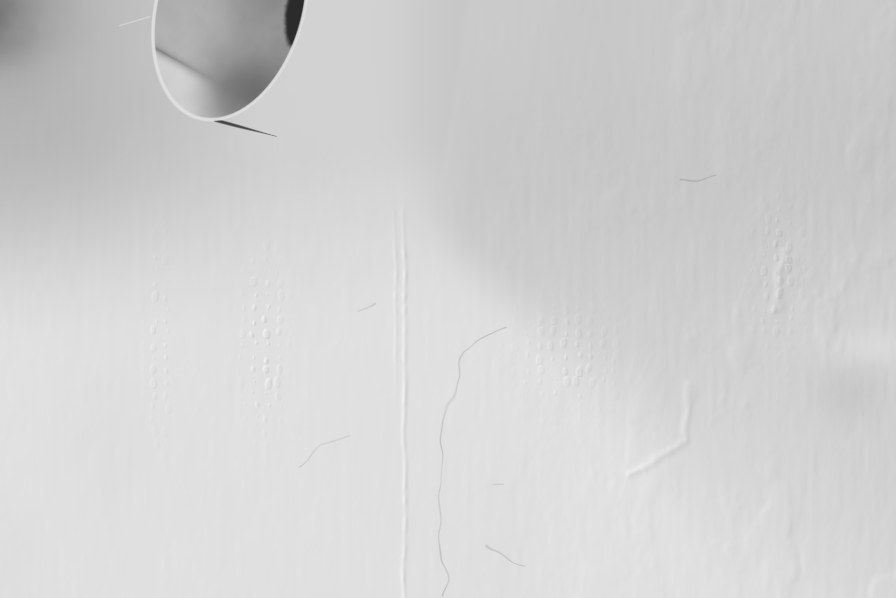
This texture is drawn by a WebGL 2 fragment shader. Its source:

```glsl
#version 300 es
precision highp float;
// A whitewashed plaster wall with a cut pipe opening at the upper left.
// Soft tonal fields set the light; a height field of noise, blisters and
// seams is embossed over them, then cracks and the pipe are drawn on top.
uniform vec2 u_resolution;
out vec4 outColor;

float hash(vec2 p) {
  vec3 q = fract(vec3(p.xyx) * 0.1031);
  q += dot(q, q.yzx + 33.33);
  return fract((q.x + q.y) * q.z);
}

float noise(vec2 p) {
  vec2 i = floor(p), f = fract(p);
  f = f * f * (3.0 - 2.0 * f);
  return mix(mix(hash(i), hash(i + vec2(1, 0)), f.x),
             mix(hash(i + vec2(0, 1)), hash(i + vec2(1, 1)), f.x), f.y);
}

float fbm(vec2 p) {
  float sum = 0.0, amp = 0.5;
  for (int i = 0; i < 4; i++) {
    sum += amp * noise(p);
    p = mat2(1.6, 1.2, -1.2, 1.6) * p + 7.3;
    amp *= 0.5;
  }
  return sum;
}

// Soft elliptical spot, 1 at its centre
float glow(vec2 p, vec2 center, vec2 size) {
  vec2 d = (p - center) / size;
  return exp(-dot(d, d));
}

float segment(vec2 p, vec2 a, vec2 b) {
  vec2 d = b - a;
  return length(p - a - d * clamp(dot(p - a, d) / dot(d, d), 0.0, 1.0));
}

float stroke(float dist, float width, float px) {
  return 1.0 - smoothstep(width - px, width + px, dist);
}

// Small raised flakes, one per grid cell
float blisters(vec2 p, float scale) {
  vec2 cell = floor(p * scale), f = fract(p * scale);
  vec2 center = 0.3 + 0.4 * vec2(hash(cell), hash(cell + 19.7));
  float radius = 0.3 * hash(cell + 5.1);
  return smoothstep(radius + 0.12, radius - 0.1, length((f - center) * vec2(1.2, 0.75)));
}

float height(vec2 p) {
  float right = smoothstep(0.65, 1.4, p.x);
  float h = 0.22 * noise(p * vec2(95.0, 17.0)) + 0.35 * fbm(p * vec2(42.0, 24.0));
  h *= 0.45 + 0.65 * right;
  float crumple = smoothstep(0.48, 0.7, fbm(p * vec2(13.0, 9.0) + 3.0));
  h += crumple * (0.1 + 0.5 * right);
  // Flaking columns and patches
  float flakes = glow(p, vec2(0.44, 0.43), vec2(0.03, 0.12))
               + 0.6 * glow(p, vec2(0.265, 0.43), vec2(0.02, 0.14))
               + 0.6 * glow(p, vec2(0.95, 0.4), vec2(0.08, 0.08))
               + 0.7 * glow(p, vec2(1.3, 0.55), vec2(0.04, 0.13));
  h += 0.6 * flakes * blisters(p + 0.006 * noise(p * 40.0), 48.0);
  // Twin vertical seam
  float wobble = 0.005 * (noise(vec2(p.y * 22.0, 4.0)) - 0.5);
  float beads = 0.35 + 0.65 * noise(vec2(p.y * 85.0, 9.0));
  float seam = glow(p, vec2(0.675 + wobble, p.y), vec2(0.0035, 1.0))
             + 0.6 * glow(p, vec2(0.66 + wobble, p.y), vec2(0.003, 1.0)) * smoothstep(0.3, 0.45, p.y);
  h += 0.65 * seam * beads * smoothstep(0.68, 0.58, p.y);
  // Raised folds on the right
  vec2 q = p + 0.014 * (vec2(noise(p * 35.0), noise(p * 35.0 + 8.0)) - 0.5);
  float fold = min(segment(q, vec2(1.155, 0.355), vec2(1.142, 0.265)),
                   segment(q, vec2(1.142, 0.265), vec2(1.055, 0.21)));
  fold = min(fold, segment(q, vec2(1.31, 0.58), vec2(1.298, 0.485)));
  return h + 0.6 * exp(-fold * fold * 18000.0);
}

// Broad light and shade on the wall
float wallTone(vec2 p) {
  float tone = 0.877;
  tone -= smoothstep(0.40, 0.85, p.y) * mix(0.155, 0.06, smoothstep(0.0, 0.6, p.x));
  float diagonal = p.y - 0.61 + 0.85 * (p.x - 0.72);
  float blur = 0.07 + 0.28 * smoothstep(0.85, 1.5, p.x);
  tone -= 0.06 * smoothstep(-blur, blur, diagonal) * smoothstep(0.66, 0.8, p.x)
        * (1.0 - 0.5 * smoothstep(0.55, 0.95, p.y));
  tone -= 0.22 * glow(p, vec2(-0.02, 0.97), vec2(0.11, 0.09)) * (0.6 + 0.8 * fbm(p * 12.0));
  tone -= 0.03 * glow(p, vec2(0.0, 0.7), vec2(0.2, 0.14));
  tone += 0.035 * glow(p, vec2(1.46, 0.42), vec2(0.08, 0.03));
  tone -= 0.035 * glow(p, vec2(1.42, 0.345), vec2(0.06, 0.05));
  return tone + 0.02 * (fbm(p * vec2(6.0, 4.0)) - 0.47);
}

float cracks(vec2 p, float px) {
  vec2 q = p + 0.016 * (vec2(noise(p * 30.0), noise(p * 30.0 + 5.0)) - 0.5);
  float d = min(segment(q, vec2(0.845, 0.452), vec2(0.78, 0.412)), segment(q, vec2(0.78, 0.412), vec2(0.742, 0.3)));
  d = min(d, min(segment(q, vec2(0.742, 0.3), vec2(0.73, 0.2)), segment(q, vec2(0.73, 0.2), vec2(0.746, 0.0))));
  d = min(d, min(segment(q, vec2(0.5, 0.22), vec2(0.53, 0.252)), segment(q, vec2(0.53, 0.252), vec2(0.58, 0.27))));
  d = min(d, min(segment(q, vec2(1.14, 0.695), vec2(1.19, 0.703)), segment(q, vec2(0.6, 0.475), vec2(0.633, 0.488))));
  d = min(d, min(segment(q, vec2(0.82, 0.19), vec2(0.836, 0.19)), segment(q, vec2(0.81, 0.085), vec2(0.88, 0.055))));
  return stroke(d, 0.001, px) * (0.3 + 0.7 * noise(p * 28.0));
}

void main() {
  vec2 p = gl_FragCoord.xy / u_resolution.y;
  float px = 1.0 / u_resolution.y;
  vec2 toLight = vec2(-0.0026, 0.0018);
  float relief = clamp(height(p) - height(p + toLight), -0.35, 0.35);

  // Sheared ellipse of the pipe mouth
  vec2 d = p - vec2(0.385, 0.99);
  vec2 e = vec2(d.x - 0.17 * d.y, d.y) / vec2(0.125, 0.19);
  float k = length(e);
  float mouth = (k - 1.0) * k / max(length(e / vec2(0.125, 0.19)), 0.001);

  // Outer pipe wall blends into the plaster below
  float body = smoothstep(0.79, 0.775, p.x + 0.15 * (1.0 - p.y)) * smoothstep(0.36, 0.44, p.x)
             * smoothstep(0.70, 0.80, p.y + 0.1 * (p.x - 0.5));
  float tone = mix(wallTone(p), 0.825 - 0.05 * smoothstep(0.6, 0.79, p.x), 0.8 * body);
  tone += 0.16 * relief * (1.0 - 0.75 * body) * (0.6 + 0.4 * smoothstep(0.9, 0.5, p.y));
  tone -= 0.16 * cracks(p, px);
  tone += 0.09 * stroke(segment(p, vec2(0.2, 0.957), vec2(0.25, 0.972)), 0.001, px);
  float slit = segment(p, vec2(0.36, 0.799), vec2(0.462, 0.772));
  tone = mix(tone, 0.22, stroke(slit, 0.0025 * smoothstep(0.47, 0.38, p.x), px) * 0.9);

  // Inside of the pipe: grey back, dark far edge, folded lower lip
  float inside = 0.69 - 0.13 * smoothstep(0.3, 0.48, p.x) + 0.08 * (fbm(p * 22.0) - 0.47);
  float lip = 0.918 - 0.55 * (p.x - 0.262) - p.y;
  inside -= 0.16 * glow(p, vec2(0.41, 0.85), vec2(0.07, 0.05));
  inside += 0.14 * smoothstep(-0.005, 0.02, lip) * smoothstep(0.39, 0.30, p.x);
  inside -= 0.2 * exp(-abs(lip) * 220.0) * smoothstep(0.37, 0.27, p.x);
  float grime = glow(p, vec2(0.497, 0.965), vec2(0.024, 0.055));
  inside = mix(inside, 0.17, smoothstep(0.3, 0.6, grime + 0.3 * (fbm(p * 45.0) - 0.5)));
  tone = mix(tone, inside, smoothstep(px, -px, mouth));
  tone = mix(tone, 0.88, stroke(abs(mouth), 0.0028, px) * 0.9);

  outColor = vec4(vec3(clamp(tone, 0.0, 1.0)), 1.0);
}
```
